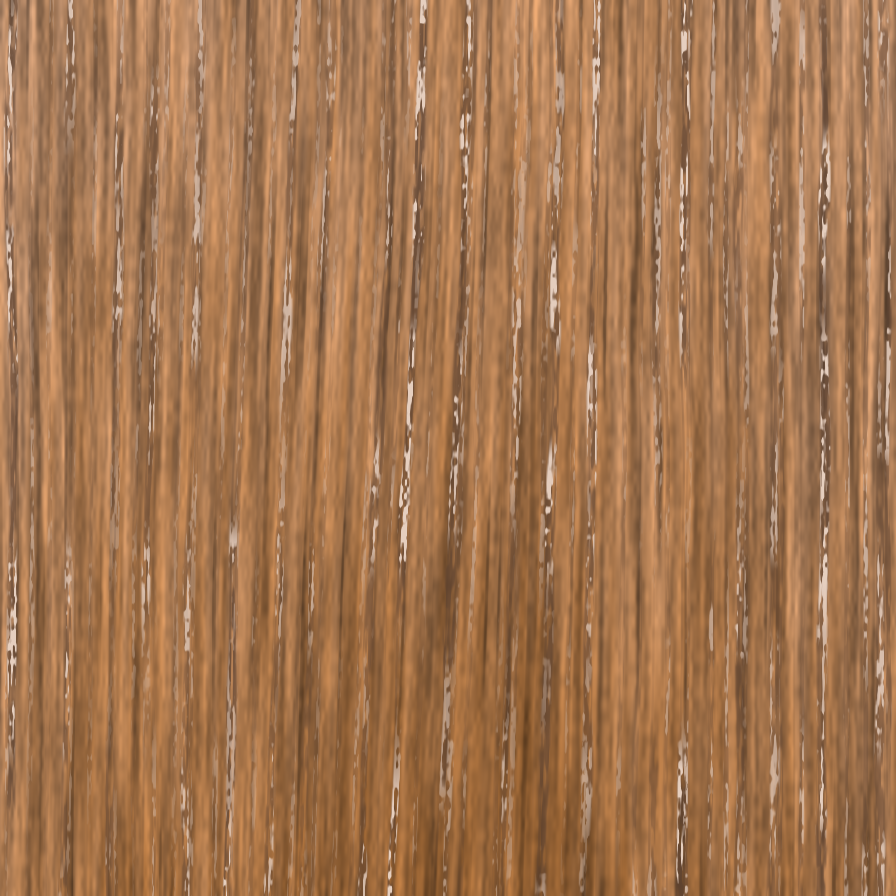
A three.js fragment shader for this texture:

```glsl
varying vec2 vUv;

const vec3 AMBER = vec3(0.575, 0.375, 0.195);
const vec3 PALE = vec3(0.725, 0.550, 0.420);
const vec3 PORE_SHADE = vec3(0.340, 0.245, 0.190);
const vec3 LIME_FILL = vec3(0.900, 0.810, 0.750);

const float LEAN = 0.036;          // sideways drift of the middle strands
const float MAIN_PORES = 20.0;     // pore lines across the canvas
const float MINOR_PORES = 41.0;
const float MAIN_WIDTH = 0.0072;   // half width of a pore line
const float MINOR_WIDTH = 0.0040;
const float BROAD_CONTRAST = 0.75;
const float FINE_CONTRAST = 1.45;

float hash(vec2 p) {
  vec3 q = fract(p.xyx * 0.1031);
  q += dot(q, q.yzx + 33.33);
  return fract((q.x + q.y) * q.z);
}

float noise(vec2 p) {
  vec2 i = floor(p);
  vec2 f = fract(p);
  f = f * f * (3.0 - 2.0 * f);
  float low = mix(hash(i), hash(i + vec2(1.0, 0.0)), f.x);
  float high = mix(hash(i + vec2(0.0, 1.0)), hash(i + vec2(1.0, 1.0)), f.x);
  return mix(low, high, f.y);
}

float signedNoise(vec2 p) {
  return noise(p) - 0.5;
}

// Follows the gently leaning, wavering strands
vec2 strandSpace(vec2 uv) {
  float offCentre = (uv.x - 0.42) / 0.26;
  float shift = LEAN * (1.0 - uv.y) * exp(-offCentre * offCentre);
  shift += 0.006 * signedNoise(vec2(uv.x * 5.0, uv.y * 2.5) + 7.0);
  shift += 0.002 * signedNoise(vec2(uv.x * 14.0, uv.y * 8.0) + 31.0);
  return vec2(uv.x + shift, uv.y);
}

// Fibres from broad bands down to fine grit, centred on zero
float fibreTone(vec2 p) {
  float broad = 0.11 * signedNoise(vec2(p.x * 17.0, p.y * 1.2));
  broad += 0.17 * signedNoise(vec2(p.x * 62.0, p.y * 2.2) + 11.0);
  float fine = 0.22 * signedNoise(vec2(p.x * 135.0, p.y * 4.0) + 23.0);
  fine += 0.20 * signedNoise(vec2(p.x * 235.0, p.y * 12.0) + 41.0);
  fine += 0.12 * signedNoise(vec2(p.x * 290.0, p.y * 75.0) + 59.0);
  float groove = noise(vec2(p.x * 160.0, p.y * 3.0) + 83.0);
  fine += 0.02 - 0.15 * smoothstep(0.68, 0.95, groove);
  return BROAD_CONTRAST * broad + FINE_CONTRAST * fine;
}

// Open pore lines: x is the shaded part, y the white filling
vec2 poreLines(vec2 p, float count, float halfWidth, float seed) {
  float home = floor(p.x * count);
  vec2 result = vec2(0.0);
  for (int k = -1; k <= 1; k++) {
    float id = home + float(k) + seed;
    float jitter = 0.6 * (hash(vec2(id, 3.0)) - 0.5);
    float centre = (home + float(k) + 0.5 + jitter) / count;
    centre += halfWidth * 0.7 * signedNoise(vec2(id * 7.3, p.y * 7.0));
    float d = abs(p.x - centre);

    // Length of each open stretch and its changing width
    float strength = 0.50 + 0.50 * hash(vec2(id, 17.0));
    float stretch = noise(vec2(id * 13.7, p.y * 4.0));
    float open = smoothstep(0.18, 0.50, stretch) * strength;
    float w = halfWidth * (0.45 + 0.60 * noise(vec2(id * 5.1, p.y * 14.0)));
    float band = (1.0 - smoothstep(w * 0.55, w * 1.15, d)) * open;

    // Continuous hairline beside the broken band
    float hair = abs(p.x - centre + halfWidth * 0.4);
    float hairline = 1.0 - smoothstep(0.0004, 0.0020, hair);

    float splinter = noise(vec2(p.x * 380.0, p.y * 45.0) + seed);
    float shade = band * smoothstep(0.15, 0.60, splinter);
    shade = max(shade, hairline * strength * (0.25 + 0.5 * stretch));

    // White flecks, thin slivers broken into rough dashes
    float dash = noise(vec2(p.x * 400.0, p.y * 20.0) + seed + 71.0);
    float chip = noise(vec2(p.x * 360.0, p.y * 130.0) + seed + 97.0);
    float fleck = smoothstep(0.49, 0.68, dash * 0.58 + chip * 0.42);
    float filled = smoothstep(0.22, 0.55, noise(vec2(id * 3.9, p.y * 9.0)));
    result = max(result, vec2(shade, band * fleck * filled));
  }
  return result;
}

void main() {
  vec2 p = strandSpace(vUv);

  // Amber low in the middle, paler toward the top and the sides
  float side = vUv.x - 0.5;
  float paleness = 0.06 + 0.56 * vUv.y + 1.3 * side * side;
  paleness += 0.22 * signedNoise(vec2(p.x * 11.0, p.y * 2.0) + 5.0);
  paleness += 0.35 * signedNoise(vec2(p.x * 120.0, p.y * 6.0) + 67.0);
  vec3 wood = mix(AMBER, PALE, clamp(paleness, 0.0, 1.0));
  wood *= 1.0 + fibreTone(p);

  vec2 major = poreLines(p, MAIN_PORES, MAIN_WIDTH, 101.0);
  vec2 minor = poreLines(p, MINOR_PORES, MINOR_WIDTH, 211.0);
  float minorWeight = mix(0.40, 0.75, smoothstep(0.55, 0.9, vUv.x));
  vec2 pores = max(major, minor * minorWeight);

  wood = mix(wood, PORE_SHADE, 0.72 * pores.x);
  wood = mix(wood, LIME_FILL, min(1.0, 1.3 * pores.y));
  gl_FragColor = vec4(clamp(wood, 0.0, 1.0), 1.0);
}
```
